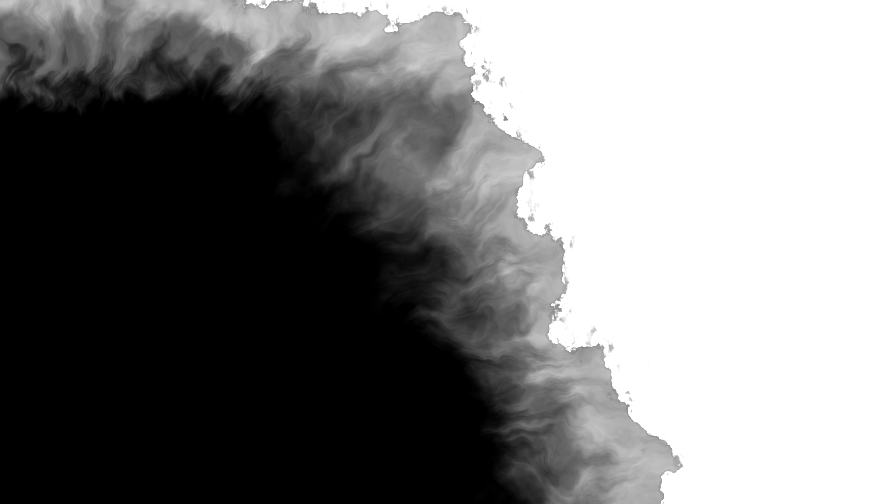
Write a WebGL 2 fragment shader that draws this background.

```glsl
#version 300 es
precision highp float;
// A dark, billowing smoke cloud with a ragged grey rim on a white ground.
uniform vec2 u_resolution;
out vec4 fragColor;

const vec2 CLOUD_CENTRE = vec2(0.2, -0.1);
const float MID_TONE = 0.38;
const float RIM_TONE = 0.69;

vec2 hashGradient(vec2 cell) {
  vec3 h = fract(cell.xyx * vec3(0.1031, 0.1030, 0.0973));
  h += dot(h, h.yzx + 33.33);
  float angle = 6.2832 * fract((h.x + h.y) * h.z);
  return vec2(cos(angle), sin(angle));
}

float gradientNoise(vec2 p) {
  vec2 i = floor(p), f = fract(p);
  vec2 u = f * f * f * (f * (f * 6.0 - 15.0) + 10.0);
  vec2 e = vec2(0.0, 1.0);
  float bottom = mix(dot(hashGradient(i), f),
                     dot(hashGradient(i + e.yx), f - e.yx), u.x);
  float top = mix(dot(hashGradient(i + e.xy), f - e.xy),
                  dot(hashGradient(i + e.yy), f - e.yy), u.x);
  return mix(bottom, top, u.y);
}

float fbm(vec2 p, int octaves, float gain) {
  float sum = 0.0, amplitude = 1.0;
  for (int i = 0; i < octaves; i++) {
    sum += amplitude * gradientNoise(p);
    p = mat2(1.6, 1.2, -1.2, 1.6) * p + 7.3;
    amplitude *= gain;
  }
  return sum;
}

vec2 warp(vec2 p, float scale, float amount) {
  return p + amount * vec2(fbm(p * scale + 3.1, 4, 0.5),
                           fbm(p * scale + 19.7, 4, 0.5));
}

float bump(float x, float centre, float width) {
  float d = (x - centre) / width;
  return exp(-d * d);
}

// Radii, by angle, of the black core, the middle grey and the outer rim
float coreRadius(float a) {
  return 0.79 - 0.02 * bump(a, 0.6, 0.3) + 0.13 * smoothstep(0.95, 1.25, a);
}

float middleRadius(float a) {
  return 0.90 + 0.11 * smoothstep(0.45, 1.15, a)
    - 0.03 * smoothstep(1.2, 1.8, a) + 0.03 * bump(a, 0.15, 0.15);
}

float rimRadius(float a) {
  float lobes = 0.02 * cos((a - 0.98) * 30.6) * (1.0 - smoothstep(1.0, 1.3, a));
  return 1.09 + 0.16 * bump(a, 0.98, 0.22) - 0.05 * bump(a, 0.45, 0.15)
    + 0.03 * bump(a, 0.1, 0.2) + 0.07 * smoothstep(1.1, 1.6, a) + lobes;
}

vec2 toPolar(vec2 p) {
  vec2 d = p - CLOUD_CENTRE;
  return vec2(atan(d.y, d.x), length(d));
}

// Grey level of the smoke, with streaks drawn out along the radius
float smokeTone(vec2 p) {
  vec2 polar = toPolar(warp(p, 6.0, 0.07));
  float inner = coreRadius(polar.x);
  float middle = middleRadius(polar.x);
  float outer = rimRadius(polar.x);
  float streaks = fbm(vec2(polar.x * 15.0 + polar.y * 4.0, polar.y * 7.0), 6, 0.56);
  float billows = fbm(p * 7.0 + 41.0, 5, 0.5);
  float r = polar.y + 0.05 * streaks + 0.05 * billows;
  float rise = clamp((r - inner) / (middle - inner), 0.0, 1.0);
  float fade = smoothstep(middle, mix(middle, outer, 0.75), r);
  float tone = MID_TONE * pow(rise, 1.4) + (RIM_TONE - MID_TONE) * fade;
  return tone * (1.0 + 0.22 * streaks + 0.12 * billows);
}

// Signed depth inside the torn outer edge
float rimDepth(vec2 p) {
  vec2 polar = toPolar(warp(p, 15.0, 0.035));
  float tears = 0.055 * fbm(p * 11.0 + 5.0, 6, 0.58);
  return rimRadius(polar.x) + tears - polar.y;
}

void main() {
  vec2 p = gl_FragCoord.xy / u_resolution.y;
  float depth = rimDepth(p);
  float softness = max(0.003, 0.8 / u_resolution.y);
  float cover = smoothstep(-softness, softness, depth);

  // Thin darker outline and faint loose wisps around the rim
  float tone = smokeTone(p) - 0.08 * bump(depth, 0.004, 0.005);
  float wisps = smoothstep(0.25, 0.6, fbm(p * vec2(45.0, 28.0), 4, 0.6));
  wisps *= 0.35 * bump(depth, -0.008, 0.018);

  float grey = mix(1.0 - wisps, clamp(tone, 0.0, 1.0), cover);
  fragColor = vec4(vec3(grey), 1.0);
}
```
